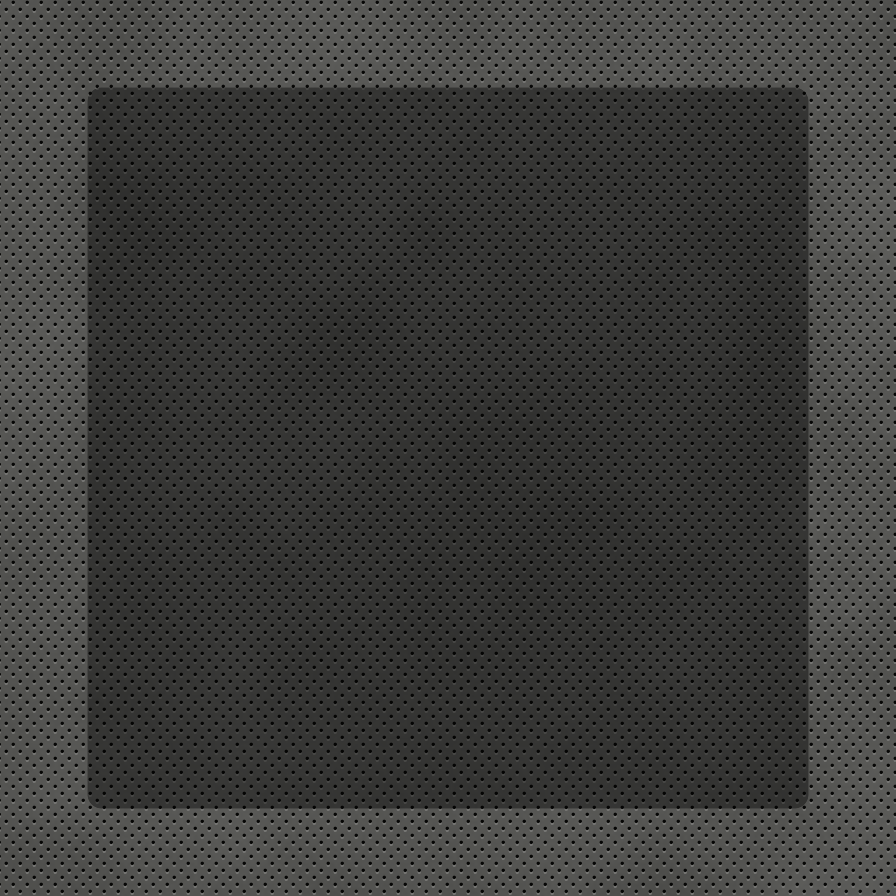
Give the GLSL for this background, as a Shadertoy shader.

```glsl
// Perforated dark metal sheet with a translucent black rounded panel on top.
// A staggered lattice of small holes, each with a lit lower lip, is punched
// into a softly mottled grey; the panel is a rounded-box distance function.

#define CELLS 64.0            // lattice cells across the canvas
#define HOLE_RADIUS 0.119     // in cells
#define LIP_SHIFT 0.15        // drop of the lit lip below the hole, in cells
#define PANEL_HALF 0.4023     // half side of the panel
#define PANEL_CORNER 0.0156   // corner radius of the panel
#define PANEL_SHADE 0.605     // light that passes through the panel
#define MOTTLE 0.035          // strength of the cloudy variation

const vec3 METAL = vec3(0.332, 0.332, 0.322);
const vec3 HOLE = vec3(0.025, 0.025, 0.02);
const vec3 LIP = vec3(0.46, 0.46, 0.45);
const vec2 HOLE_OFFSET = vec2(0.944, 0.163);

float hash(vec2 p) {
    p = fract(p * vec2(0.1031, 0.1137));
    p += dot(p, p.yx + 33.33);
    return fract((p.x + p.y) * p.x * 17.3);
}

float noise(vec2 p) {
    vec2 i = floor(p), f = fract(p);
    f = f * f * (3.0 - 2.0 * f);
    float low = mix(hash(i), hash(i + vec2(1, 0)), f.x);
    float high = mix(hash(i + vec2(0, 1)), hash(i + vec2(1, 1)), f.x);
    return mix(low, high, f.y);
}

// Distance to the nearest point of a square lattice plus its cell centres
float latticeDistance(vec2 p) {
    vec2 corner = fract(p + 0.5) - 0.5;
    vec2 centre = fract(p) - 0.5;
    return min(length(corner), length(centre));
}

float roundedBox(vec2 p, float halfSide, float radius) {
    vec2 q = abs(p) - halfSide + radius;
    return length(max(q, 0.0)) + min(max(q.x, q.y), 0.0) - radius;
}

// Coverage of a shape from its signed distance and the pixel size
float coverage(float distance, float pixel) {
    return smoothstep(0.5 * pixel, -0.5 * pixel, distance);
}

void mainImage(out vec4 fragColor, in vec2 fragCoord) {
    vec2 uv = fragCoord / iResolution.xy;
    vec2 down = vec2(uv.x, 1.0 - uv.y);
    float pixel = 1.0 / min(iResolution.x, iResolution.y);

    // Cloudy metal with a faint fine grain
    float clouds = 0.65 * noise(uv * 8.0) + 0.35 * noise(uv * 19.0 + 7.0);
    float grain = noise(uv * 256.0) - 0.5;
    vec3 color = METAL + MOTTLE * 2.0 * (clouds - 0.5) + 0.012 * grain;

    // Lit lips first, then the holes above them
    vec2 cell = down * CELLS - HOLE_OFFSET;
    float soft = pixel * CELLS;
    float lip = latticeDistance(cell - vec2(0.0, LIP_SHIFT)) - HOLE_RADIUS;
    float hole = latticeDistance(cell) - HOLE_RADIUS;
    color = mix(color, LIP, coverage(lip, soft));
    color = mix(color, HOLE, coverage(hole, soft));

    // Translucent panel
    float panel = roundedBox(uv - 0.5, PANEL_HALF, PANEL_CORNER);
    color *= mix(1.0, PANEL_SHADE, coverage(panel, pixel));

    fragColor = vec4(color, 1.0);
}
```
